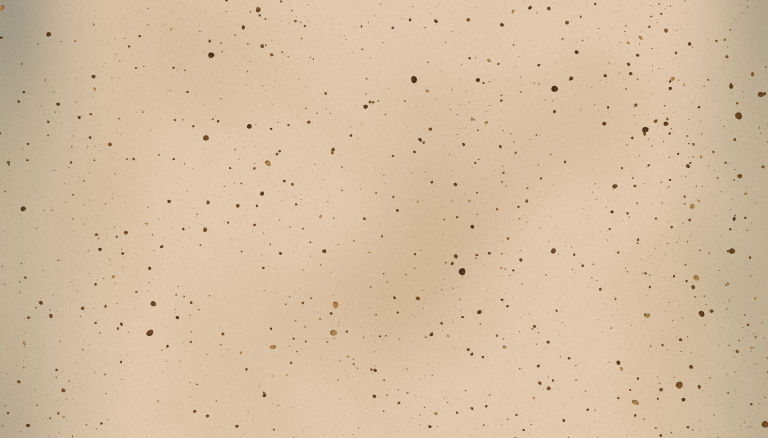
Write a WebGL 1 fragment shader that draws this texture.

```glsl
precision highp float;
uniform vec2 u_resolution;

const vec3 PAPER = vec3(0.884, 0.784, 0.675);
const vec3 TAN = vec3(0.815, 0.712, 0.580);
const vec3 EDGE_OLIVE = vec3(0.745, 0.682, 0.565);
const vec3 CORNER_GREY = vec3(0.57, 0.55, 0.50);
const vec3 DARK_BROWN = vec3(0.24, 0.13, 0.04);
const vec3 RUST = vec3(0.47, 0.30, 0.12);
const vec3 GOLD = vec3(0.64, 0.48, 0.27);

float hash(vec2 p) {
  vec3 q = fract(p.xyx * vec3(0.1031, 0.1030, 0.0973));
  q += dot(q, q.yzx + 33.33);
  return fract((q.x + q.y) * q.z);
}

vec2 hash2(vec2 p) {
  return vec2(hash(p), hash(p + 57.3));
}

// Soft cloudy stains from warped, layered sines, about -1 to 1
float stains(vec2 p) {
  vec2 w = p + 0.13 * sin(p.yx * 6.3 + vec2(0.7, 2.1));
  float s = sin(w.x * 5.1 + w.y * 2.3 + 1.2) * sin(w.y * 4.7 - w.x * 1.9 + 0.5);
  s += 0.6 * sin(w.x * 9.3 - w.y * 6.1 + 2.0) * sin(w.y * 8.7 + w.x * 3.4);
  s += 0.3 * sin(w.x * 19.0 + w.y * 11.0) * sin(w.y * 17.0 - w.x * 8.0);
  return s / 1.5;
}

// Bell-shaped patch centred on c
float patchAt(vec2 p, vec2 c, vec2 size) {
  vec2 d = (p - c) / size;
  return exp(-dot(d, d));
}

vec3 paper(vec2 p, vec2 uv) {
  float cloud = stains(p);
  float warm = 0.62 * patchAt(uv, vec2(0.56, 0.50), vec2(0.10, 0.24));
  warm += 0.55 * patchAt(uv, vec2(0.43, 0.27), vec2(0.17, 0.15));
  warm += 0.42 * patchAt(uv, vec2(0.24, 0.88), vec2(0.16, 0.22));
  warm += 0.40 * patchAt(uv, vec2(0.76, 0.74), vec2(0.09, 0.16));
  warm += 0.40 * patchAt(uv, vec2(0.87, 0.25), vec2(0.08, 0.25));
  warm += 0.40 * patchAt(uv, vec2(0.14, 0.52), vec2(0.08, 0.2));
  vec3 color = mix(PAPER, TAN, clamp(warm + 0.27 * cloud, 0.0, 1.0));

  // Shaded sides and corners
  float x = uv.x + 0.025 * cloud;
  float side = smoothstep(0.20, -0.05, x) + smoothstep(0.84, 1.02, x);
  color = mix(color, EDGE_OLIVE, clamp(side, 0.0, 1.0));
  float corner = patchAt(uv, vec2(0.0, 1.0), vec2(0.07, 0.28));
  corner += 0.4 * patchAt(uv, vec2(0.0), vec2(0.06, 0.2));
  corner += 0.4 * patchAt(uv, vec2(1.0), vec2(0.06, 0.3));
  return mix(color, CORNER_GREY, 0.7 * corner);
}

// Share of cells that hold a speck: clustered, denser to the right
float crowding(vec2 p, float aspect) {
  float clumps = sin(p.x * 11.0 + 2.0 * sin(p.y * 5.0)) * sin(p.y * 9.0 + p.x * 4.0);
  return 0.9 + 0.45 * clumps + 0.5 * smoothstep(0.72, 0.9, p.x / aspect);
}

// One layer of scattered grains; radii in canvas heights
vec3 specks(vec3 base, vec2 p, float cell, float share, vec2 radii,
            float opacity, float goldShare, float seed, float aspect) {
  vec3 color = base;
  float px = 1.0 / u_resolution.y;
  vec2 home = floor(p / cell);
  for (int j = -1; j <= 1; j++) {
    for (int i = -1; i <= 1; i++) {
      vec2 id = home + vec2(float(i), float(j));
      vec2 key = id + seed;
      vec2 center = (id + hash2(key)) * cell;
      float present = step(hash(key + 11.7), share * crowding(center, aspect));
      float pick = hash(key + 23.1);
      float radius = mix(radii.x, radii.y, pick * pick);
      float gold = step(hash(key + 71.9), goldShare);

      // Slightly lopsided, stretched outline
      float turn = 6.2832 * hash(key + 37.9);
      vec2 d = p - center;
      d = vec2(cos(turn) * d.x + sin(turn) * d.y, cos(turn) * d.y - sin(turn) * d.x);
      d.y *= 1.0 + (0.25 + 0.5 * gold) * hash(key + 43.3);
      float angle = atan(d.y, d.x + 0.00001);
      float outline = radius * (1.0 + 0.06 * sin(2.0 * angle + turn) + 0.04 * sin(3.0 * angle));
      float dist = length(d);

      // Dark grains and paler flakes, shaded from one side
      vec3 body = mix(DARK_BROWN, RUST, 0.8 * hash(key + 83.7));
      float shade = smoothstep(-0.2, 1.2, d.x / outline);
      body = mix(body, mix(GOLD, RUST, shade), gold);
      body += 0.08 * smoothstep(0.8, 0.0, length(d - 0.25 * radius) / radius);
      float cover = clamp(0.5 + (outline - dist) / px, 0.0, 1.0);
      color = mix(color, body, cover * present * opacity);
    }
  }
  return color;
}

void main() {
  vec2 uv = gl_FragCoord.xy / u_resolution;
  float aspect = u_resolution.x / u_resolution.y;
  vec2 p = vec2(uv.x * aspect, uv.y);

  vec3 color = paper(p, uv);
  color += 0.022 * (hash(floor(p * 290.0)) - 0.5);

  // Faint dust up to large grains
  color = specks(color, p, 0.020, 0.42, vec2(0.0005, 0.0012), 0.36, 0.0, 13.0, aspect);
  color = specks(color, p, 0.034, 0.36, vec2(0.0011, 0.0023), 0.70, 0.12, 131.0, aspect);
  color = specks(color, p, 0.050, 0.42, vec2(0.0026, 0.0046), 0.90, 0.12, 257.0, aspect);
  color = specks(color, p, 0.100, 0.37, vec2(0.0044, 0.0085), 0.93, 0.22, 389.0, aspect);
  gl_FragColor = vec4(color, 1.0);
}
```
